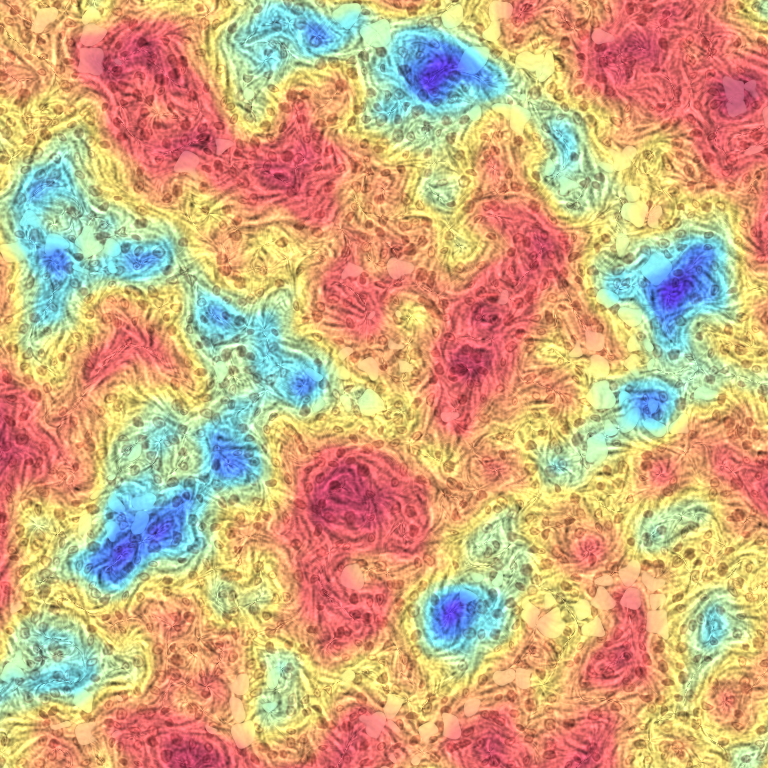
A WebGL 1 fragment shader for this texture:

```glsl
precision highp float;
uniform vec2 u_resolution;

#define HEAT_SCALE 4.6
#define NUCLEUS_GRID 47.0
#define NUCLEUS_SHARE 0.66
#define NUCLEUS_DEPTH 0.85
#define LUMEN_GRID 30.0
#define FIBRE_SCALE 150.0
#define FIBRE_CONTRAST 0.8
#define WEB_SCALE 58.0
#define GRAIN 0.22

float hash(vec2 p) {
  return fract(sin(dot(p, vec2(127.1, 311.7))) * 43758.5453);
}

vec2 hash2(vec2 p) {
  return vec2(hash(p), hash(p + 57.3));
}

float cornerSlope(vec2 cell, vec2 offset) {
  float a = 6.28318 * hash(cell);
  return dot(vec2(cos(a), sin(a)), offset);
}

// Gradient noise, centred on zero
float noise(vec2 p) {
  vec2 i = floor(p), f = p - i;
  vec2 w = f * f * f * (f * (f * 6.0 - 15.0) + 10.0);
  vec2 e = vec2(1.0, 0.0);
  return mix(
    mix(cornerSlope(i, f), cornerSlope(i + e.xy, f - e.xy), w.x),
    mix(cornerSlope(i + e.yx, f - e.yx), cornerSlope(i + e.xx, f - e.xx), w.x), w.y);
}

// Broad heat field, scaled to unit deviation
float heat(vec2 p) {
  vec2 q = mat2(0.8, 0.6, -0.6, 0.8) * p * HEAT_SCALE;
  float h = noise(q + 3.7) + 0.6 * noise(q.yx * 2.0 + 11.3) + 0.25 * noise(q * 4.1 + 29.1);
  return h / 0.256;
}

// Cold violet through yellow to hot crimson
vec3 heatColour(float h) {
  vec3 c = vec3(0.36, 0.24, 0.87);
  c = mix(c, vec3(0.33, 0.54, 0.95), smoothstep(-2.9, -2.3, h));
  c = mix(c, vec3(0.48, 0.85, 0.88), smoothstep(-2.3, -1.7, h));
  c = mix(c, vec3(0.74, 0.88, 0.63), smoothstep(-1.7, -1.1, h));
  c = mix(c, vec3(0.96, 0.87, 0.47), smoothstep(-1.1, -0.4, h));
  c = mix(c, vec3(0.94, 0.65, 0.44), smoothstep(-0.4, 0.35, h));
  c = mix(c, vec3(0.92, 0.43, 0.42), smoothstep(0.35, 1.15, h));
  return mix(c, vec3(0.72, 0.27, 0.38), smoothstep(1.3, 2.5, h));
}

// Noise smeared along the flow direction
float fibres(vec2 p, vec2 flow) {
  float sum = 0.0;
  for (int i = -4; i <= 4; i++)
    sum += noise((p + flow * float(i) * 0.0032) * FIBRE_SCALE);
  return sum / 4.5;
}

// x: nucleus darkness, y: pale halo
vec2 nuclei(vec2 p, vec2 flow, float pixel) {
  vec2 g = p * NUCLEUS_GRID, cell = floor(g), result = vec2(0.0);
  for (int j = -1; j <= 1; j++)
  for (int i = -1; i <= 1; i++) {
    vec2 id = cell + vec2(float(i), float(j));
    vec2 centre = id + 0.1 + 0.8 * hash2(id);
    float crowd = NUCLEUS_SHARE + 0.8 * noise(centre * 9.0 / NUCLEUS_GRID);
    float present = step(hash(id + 13.1), crowd);
    float tilt = 2.4 * (hash(id + 5.9) - 0.5), kind = hash(id + 31.7);
    vec2 axis = mat2(cos(tilt), sin(tilt), -sin(tilt), cos(tilt)) * flow;
    vec2 d = g - centre;
    d = vec2(dot(d, axis), dot(d, vec2(-axis.y, axis.x)));
    float radius = mix(0.27, 0.43, hash(id + 71.3));
    float l = length(d / (radius * vec2(1.0, mix(0.55, 0.95, hash(id + 83.9)))));
    l += 0.3 * noise(g * 2.6);
    float soft = 0.1 + pixel * NUCLEUS_GRID / radius;
    float body = 1.0 - smoothstep(1.0 - soft, 1.0 + soft, l);
    float rim = smoothstep(0.5, 0.9, l);
    float core = 1.0 - smoothstep(0.15, 0.35, l);
    float open = 0.35 + 0.55 * rim + 0.4 * core;
    float dark = body * mix(open, 0.9, smoothstep(0.5, 0.75, kind));
    float halo = (1.0 - smoothstep(1.15, 1.7, l)) * (1.0 - body) * step(0.4, kind);
    result = max(result, present * vec2(dark, halo));
  }
  return result;
}

// Signed distance to clustered pale cavities
float lumens(vec2 p) {
  vec2 g = p * LUMEN_GRID, cell = floor(g);
  g += 0.5 * vec2(noise(g * 1.3), noise(g * 1.3 + 41.0));
  float nearest = 1.0;
  for (int j = -1; j <= 1; j++)
  for (int i = -1; i <= 1; i++) {
    vec2 id = cell + vec2(float(i), float(j)) + 200.0;
    float cluster = smoothstep(0.02, 0.5, noise(id * 6.5 / LUMEN_GRID));
    float radius = mix(0.15, 0.55, hash(id + 3.3));
    float d = length(g + 200.0 - id - 0.2 - 0.6 * hash2(id)) - radius;
    nearest = min(nearest, mix(1.0, d, step(hash(id + 9.7), cluster)));
  }
  return nearest / LUMEN_GRID;
}

void main() {
  float pixel = 1.0 / min(u_resolution.x, u_resolution.y);
  vec2 p = gl_FragCoord.xy * pixel;

  // Flow follows the heat contours with local bends
  float h = heat(p), e = 0.004;
  vec2 slope = vec2(heat(p + vec2(e, 0.0)) - h, heat(p + vec2(0.0, e)) - h);
  float angle = 2.5 * noise(p * 13.0 + 7.0);
  vec2 flow = normalize(vec2(-slope.y, slope.x) + 0.00001);
  flow = mat2(cos(angle), sin(angle), -sin(angle), cos(angle)) * flow;

  // Fibrous ground
  vec2 warp = vec2(noise(p * 24.0), noise(p * 24.0 + 19.0));
  float web = 1.0 - smoothstep(0.0, 0.13, abs(noise(p * WEB_SCALE + 2.2 * warp)));
  float light = 0.98 + FIBRE_CONTRAST * fibres(p, flow) + 0.08 * web;
  light += GRAIN * noise(p * 230.0) + 0.2 * noise(p * 32.0 + 5.0);

  // Cells and cavities
  vec2 cells = nuclei(p, flow, pixel);
  float edge = lumens(p);
  float cavity = 1.0 - smoothstep(-pixel, pixel, edge);
  float wall = exp(-abs(edge) / 0.0018);
  float dark = cells.x * (1.0 - cavity) * (0.9 + 0.5 * noise(p * 260.0));
  light = mix(light + 0.09 * cells.y, 1.05, 0.8 * cavity) - 0.1 * wall;

  vec3 base = heatColour(h + 0.12 * noise(p * 40.0));
  vec3 colour = base * light;
  colour = mix(colour, base * light + vec3(0.06, 0.11, 0.10), cavity);
  colour *= mix(vec3(1.0), vec3(0.70, 0.56, 0.57), NUCLEUS_DEPTH * dark);
  gl_FragColor = vec4(clamp(colour, 0.0, 1.0), 1.0);
}
```
